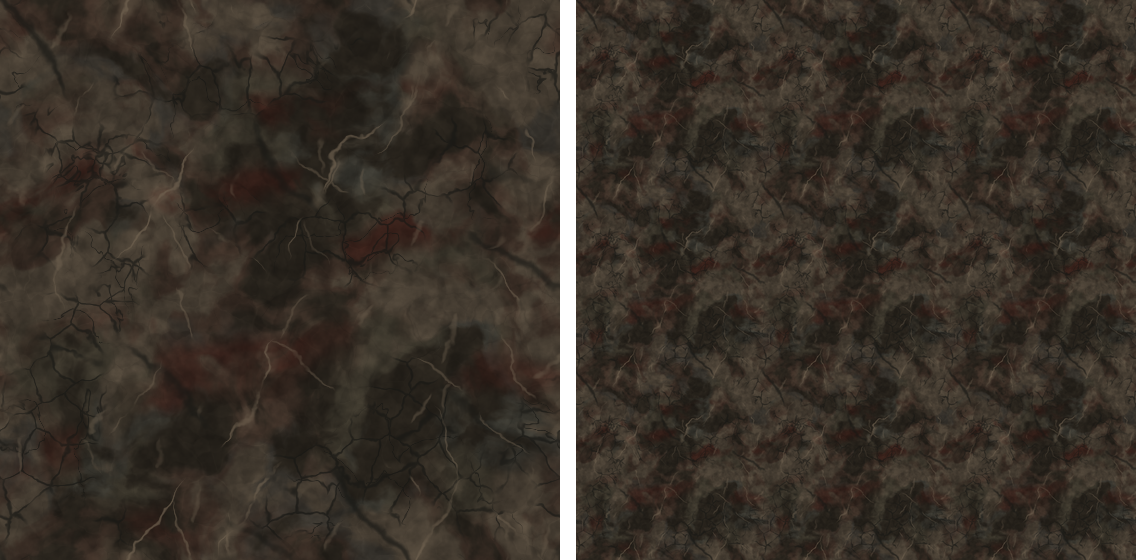
Left, the tile; right, the same tile 3 across and 3 down.
This texture is drawn by a WebGL 1 fragment shader. Its source:

```glsl
precision highp float;
// Dark brown marble: warped cloudy stone with angular fragments, slanting red
// bands, fine dark cracks and tapered pale veins. Every layer is built on a
// wrapping lattice with a whole number of cells, so the canvas tiles.
uniform vec2 u_resolution;

const vec3 BROWN = vec3(0.220, 0.172, 0.140);
const vec3 OLIVE = vec3(0.222, 0.203, 0.163);
const vec3 STONE = vec3(0.272, 0.238, 0.195);
const vec3 SHADE = vec3(0.148, 0.130, 0.104);
const vec3 SLATE = vec3(0.205, 0.205, 0.185);
const vec3 RED   = vec3(0.205, 0.100, 0.080);
const vec3 CRACK = vec3(0.090, 0.090, 0.078);
const vec3 VEIN  = vec3(0.440, 0.385, 0.315);

vec2 hash2(vec2 p, float seed) {
  vec3 q = fract((p.xyx + seed * vec3(7.3, 3.7, 5.9)) * vec3(0.1031, 0.1030, 0.0973));
  q += dot(q, q.yzx + 33.33);
  return fract((q.xx + q.yz) * q.zy);
}

// Value noise that repeats after `period` cells.
float wrapNoise(vec2 p, float period, float seed) {
  vec2 i = floor(p);
  vec2 f = fract(p);
  f = f * f * f * (f * (f * 6.0 - 15.0) + 10.0);
  vec2 lo = mod(i, period);
  vec2 hi = mod(i + 1.0, period);
  float bottom = mix(hash2(lo, seed).x, hash2(vec2(hi.x, lo.y), seed).x, f.x);
  float top = mix(hash2(vec2(lo.x, hi.y), seed).x, hash2(hi, seed).x, f.x);
  return mix(bottom, top, f.y);
}

// Layered noise centred on 0.5; `cells` is the coarsest lattice per canvas.
float fbm(vec2 uv, float cells, float seed) {
  float sum = 0.0;
  float weight = 0.516;
  for (int k = 0; k < 5; k++) {
    sum += weight * wrapNoise(uv * cells, cells, seed + float(k));
    cells *= 2.0;
    weight *= 0.5;
  }
  return sum;
}

vec2 warp(vec2 uv, float cells, float amount, float seed) {
  return uv + amount * (vec2(fbm(uv, cells, seed), fbm(uv, cells, seed + 9.0)) - 0.5);
}

// Voronoi fragments: x = gap to the nearest border, y = random tone.
vec2 fragments(vec2 uv, float cells, float seed) {
  vec2 p = uv * cells;
  vec2 base = floor(p);
  float near = 9.0;
  float next = 9.0;
  float tone = 0.0;
  for (int j = -1; j <= 1; j++) {
    for (int i = -1; i <= 1; i++) {
      vec2 id = base + vec2(float(i), float(j));
      vec2 wrapped = mod(id, cells);
      float d = length(id + hash2(wrapped, seed) - p);
      next = min(next, max(near, d));
      if (d < near) {
        near = d;
        tone = hash2(wrapped, seed + 4.0).y;
      }
    }
  }
  return vec2(next - near, tone);
}

// Scattered bent, tapered strokes; size = half length and half width in cells.
float strokes(vec2 uv, float cells, float angle, float spread, vec2 size, float share, float seed) {
  vec2 p = uv * cells;
  vec2 base = floor(p);
  float ink = 0.0;
  for (int j = -1; j <= 1; j++) {
    for (int i = -1; i <= 1; i++) {
      vec2 id = base + vec2(float(i), float(j));
      vec2 wrapped = mod(id, cells);
      vec2 form = hash2(wrapped, seed + 1.0);
      vec2 mood = hash2(wrapped, seed + 2.0);
      vec2 d = p - id - 0.2 - 0.6 * hash2(wrapped, seed);
      float turn = angle + spread * (2.0 * form.x - 1.0);
      vec2 dir = vec2(cos(turn), sin(turn));
      float along = dot(d, dir) / (size.x * (0.5 + 0.5 * form.y));
      float across = dot(d, vec2(-dir.y, dir.x)) + (mood.x - 0.5) * 0.4 * size.x * along * along;
      float taper = max(0.0, 1.0 - along * along);
      float body = 1.0 - smoothstep(0.1, 1.0, abs(across) / (size.y * (0.4 + 0.6 * taper)));
      float strength = step(mood.y, share) * (0.45 + 0.55 * form.y);
      ink = max(ink, strength * body * smoothstep(0.0, 0.6, taper));
    }
  }
  return ink;
}

void main() {
  vec2 uv = gl_FragCoord.xy / u_resolution;
  vec2 flow = warp(uv, 5.0, 0.16, 1.0);
  vec2 kink = warp(uv, 12.0, 0.06, 21.0);

  // Cloudy ground with lighter, darker and cooler patches
  float blotch = fbm(flow, 14.0, 41.0);
  float cloud = 0.55 * fbm(flow, 4.0, 51.0) + 0.45 * blotch;
  vec3 color = mix(BROWN, OLIVE, smoothstep(0.42, 0.58, fbm(flow, 4.0, 61.0)));
  color = mix(color, SLATE, 0.7 * smoothstep(0.54, 0.68, fbm(flow, 5.0, 71.0)));
  color = mix(color, STONE, smoothstep(0.49, 0.60, cloud));
  color = mix(color, SHADE, smoothstep(0.49, 0.38, cloud));

  // Red bands rising gently to the right
  float band = strokes(flow, 4.0, 0.28, 0.18, vec2(0.9, 0.26), 0.65, 81.0);
  color = mix(color, RED, 0.85 * band * smoothstep(0.36, 0.58, fbm(flow, 9.0, 91.0)));

  // Angular fragments and fine grain
  vec2 large = fragments(kink, 15.0, 101.0);
  vec2 small = fragments(kink, 34.0, 111.0);
  color *= 1.0 + 0.20 * (large.y - 0.5) * smoothstep(0.0, 0.10, large.x);
  color *= 1.0 + 0.16 * (small.y - 0.5) * smoothstep(0.0, 0.16, small.x);
  color *= 1.0 + 0.45 * (fbm(uv, 48.0, 121.0) - 0.5);

  // Dark cracks: broken borders, noise ridges and a few falling seams
  float broken = smoothstep(0.48, 0.62, fbm(uv, 7.0, 131.0));
  float border = 1.0 - smoothstep(0.01, 0.09, large.x);
  float ridge = 1.0 - smoothstep(0.0, 0.016, abs(fbm(flow, 9.0, 141.0) - 0.5));
  float seam = strokes(kink, 5.0, -0.8, 0.35, vec2(0.7, 0.07), 0.35, 151.0);
  color = mix(color, CRACK, 0.65 * max(max(border, ridge) * broken, seam));

  // Pale veins, mostly steep, with hazy halos
  float haze = strokes(kink, 6.0, 1.15, 0.35, vec2(0.75, 0.15), 0.55, 161.0);
  float steep = strokes(kink, 6.0, 1.15, 0.35, vec2(0.75, 0.026), 0.55, 161.0);
  float falling = strokes(kink, 8.0, 2.15, 0.40, vec2(0.65, 0.032), 0.35, 171.0);
  float flecks = strokes(kink, 13.0, 1.20, 0.60, vec2(0.45, 0.090), 0.22, 181.0);
  float wear = smoothstep(0.32, 0.56, fbm(uv, 16.0, 191.0));
  color = mix(color, VEIN, 0.38 * haze * smoothstep(0.44, 0.62, blotch));
  color = mix(color, VEIN, 0.70 * wear * max(steep, max(0.8 * falling, 0.6 * flecks)));

  gl_FragColor = vec4(color, 1.0);
}
```
